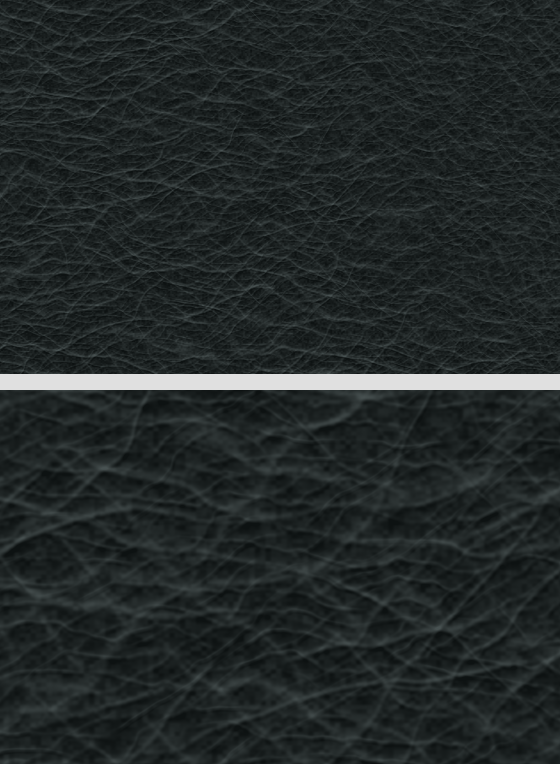
Top, the full canvas; bottom, a detail of the centre.
Reproduce this texture procedurally as a WebGL 1 fragment shader.

```glsl
precision highp float;

uniform vec2 u_resolution;

const vec3 PIT_COLOR = vec3(0.075, 0.095, 0.095);
const vec3 RIDGE_COLOR = vec3(0.235, 0.268, 0.268);

float hash(vec2 p) {
  vec3 q = fract(p.xyx * 0.1031);
  q += dot(q, q.yzx + 33.33);
  return fract((q.x + q.y) * q.z);
}

float noise(vec2 p) {
  vec2 cell = floor(p);
  vec2 f = fract(p);
  f = f * f * f * (f * (f * 6.0 - 15.0) + 10.0);
  float low = mix(hash(cell), hash(cell + vec2(1.0, 0.0)), f.x);
  float high = mix(hash(cell + vec2(0.0, 1.0)), hash(cell + vec2(1.0)), f.x);
  return mix(low, high, f.y);
}

vec2 rotate(vec2 p, float degrees) {
  float a = radians(degrees);
  return vec2(cos(a) * p.x + sin(a) * p.y, cos(a) * p.y - sin(a) * p.x);
}

// One family of roughly parallel, wavering folds that fade in and out
float folds(vec2 p, float degrees, float spacing, float width, float seed) {
  vec2 q = rotate(p, degrees);
  float sway = noise(q / (spacing * vec2(2.6, 2.0)) + seed);
  float ripple = noise(q / (spacing * vec2(0.6, 0.5)) + seed + 19.0);
  float v = q.y / spacing + 1.0 * sway + 0.22 * ripple;
  float row = floor(v);
  float center = 0.5 + 0.3 * (hash(vec2(row, seed)) - 0.5);
  float d = (fract(v) - center) * spacing / width;
  float fade = noise(vec2(q.x / (spacing * 1.5) + seed, row * 7.3 + seed));
  float core = exp(-d * d);
  float shoulder = exp(-d * d / 7.0);
  return smoothstep(-0.1, 0.8, fade) * (0.62 * core + 0.30 * shoulder);
}

// Combined relief: broad folds, crossing diagonals and small wrinkles
float relief(vec2 p) {
  vec2 bend = vec2(noise(p * 5.0 + 3.0), noise(p * 5.0 + 41.0)) - 0.5;
  vec2 q = p + 0.03 * bend;
  float corner = smoothstep(0.95, 1.65, p.x + 0.55 * p.y);
  float broad = 0.90 * folds(q, -13.0, 0.060, 0.0036, 11.0)
              + 0.75 * folds(q, 13.0, 0.066, 0.0034, 27.0);
  float crossed = 0.60 * folds(q, -43.0, 0.056, 0.0030, 53.0)
                + 0.55 * folds(q, 42.0, 0.062, 0.0030, 71.0);
  float wrinkles = 0.40 * folds(q, -5.0, 0.021, 0.0018, 89.0)
                 + 0.28 * folds(q, 30.0, 0.020, 0.0017, 97.0);
  float stretched = folds(q, -50.0, 0.032, 0.0027, 113.0);
  return broad * mix(1.0, 0.50, corner)
       + crossed * mix(1.0, 0.55, corner)
       + wrinkles + 0.55 * corner * stretched;
}

// Fine pores and pebbling
float grain(vec2 p) {
  return 0.40 * noise(p * vec2(95.0, 125.0) + 5.0)
       + 0.60 * noise(p * vec2(210.0, 250.0) + 31.0) - 0.5;
}

void main() {
  vec2 p = gl_FragCoord.xy / u_resolution.y;

  // Light falls from above, so the lower flank of each fold is shaded
  float height = relief(p);
  float slope = height - relief(p + vec2(-0.0015, 0.0035));
  float ridge = 1.0 - exp(-height);

  float tone = 0.08 + 0.76 * ridge + 0.58 * slope + 0.58 * grain(p);
  vec3 color = mix(PIT_COLOR, RIDGE_COLOR, clamp(tone, -0.15, 1.3));
  gl_FragColor = vec4(color, 1.0);
}
```
